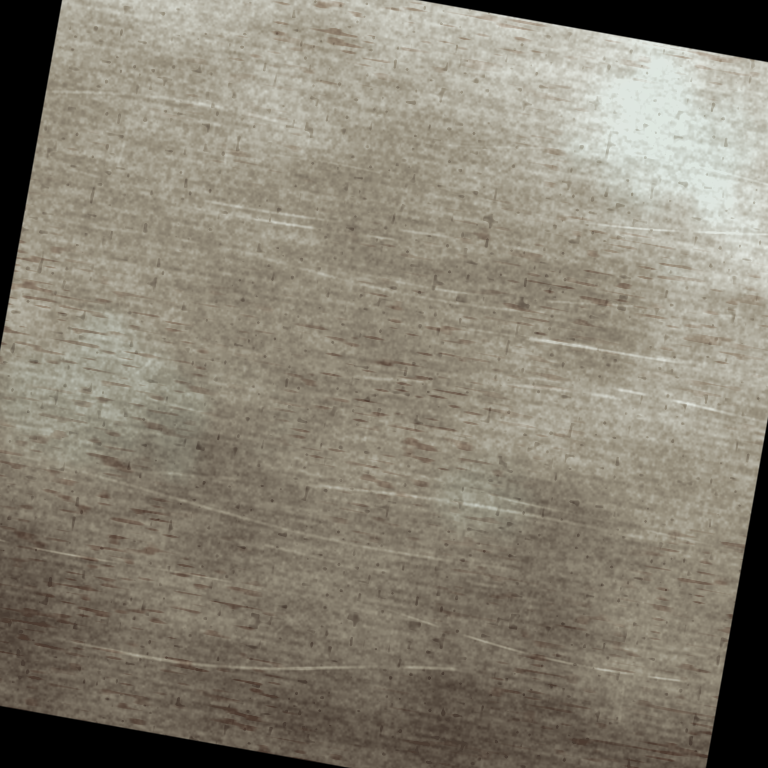
Reproduce this texture procedurally as a WebGL 1 fragment shader.

```glsl
precision highp float;

uniform vec2 u_resolution;

const float SHEET_ANGLE = 0.1755;
const float SHEET_HALF = 0.5;
const vec3 UMBER = vec3(0.40, 0.36, 0.31);
const vec3 TAUPE = vec3(0.59, 0.56, 0.49);
const vec3 CHALK = vec3(0.80, 0.80, 0.76);
const vec3 COOL_SHIFT = vec3(-0.014, 0.008, 0.012);

const float BASE_TONE = 0.46;
const vec2 TONE_SLOPE = vec2(0.10, 0.85);
const float CLOUD_AMOUNT = 0.85;
const float GRAIN_AMOUNT = 0.42;
const float STREAK_AMOUNT = 0.22;
const float DASH_AMOUNT = 0.30;
const float FLECK_AMOUNT = 0.30;
const float STAIN_AMOUNT = 0.26;
const float SCRATCH_AMOUNT = 0.42;
const float HAIR_AMOUNT = 0.13;
const int SCRATCHES = 22;
const int HAIRS = 14;

float hash(vec2 p) {
  return fract(sin(dot(p, vec2(12.9898, 78.233))) * 43758.5453);
}

float noise(vec2 p) {
  vec2 cell = floor(p);
  vec2 f = fract(p);
  f = f * f * (3.0 - 2.0 * f);
  float low = mix(hash(cell), hash(cell + vec2(1.0, 0.0)), f.x);
  float high = mix(hash(cell + vec2(0.0, 1.0)), hash(cell + 1.0), f.x);
  return mix(low, high, f.y);
}

float fbm(vec2 p) {
  float sum = 0.0;
  float weight = 0.5;
  for (int i = 0; i < 5; i++) {
    sum += weight * noise(p);
    p = p * 2.03 + 17.3;
    weight *= 0.5;
  }
  return sum;
}

// Soft line of the given half width, never thinner than a pixel
float stroke(float dist, float width, float pixel) {
  return 1.0 - smoothstep(0.0, width + pixel, dist);
}

// Ragged pale blot
float stain(vec2 p, vec2 centre, vec2 radius) {
  float reach = length((p - centre) / radius);
  return 1.0 - smoothstep(0.3, 1.1, reach + 1.5 * (fbm(p * 11.0 + 40.0) - 0.48));
}

// Long wavy scratches, in pairs that share a path
float scratches(vec2 p, float pixel) {
  float sum = 0.0;
  for (int i = 0; i < SCRATCHES; i++) {
    float id = float(i);
    float path = floor(id * 0.5);
    float level = mix(-0.38, 0.34, (path + hash(vec2(path, 3.1))) / float(SCRATCHES / 2));
    level += 0.03 * (hash(vec2(id, 5.7)) - 0.5);
    float tilt = 0.16 * (hash(vec2(path, 8.3)) - 0.5) + 0.04 * (hash(vec2(id, 2.9)) - 0.5);
    float wave = 0.012 * sin(p.x * mix(4.0, 10.0, hash(vec2(path, 6.1))) + path * 2.4);
    float middle = mix(-0.4, 0.4, hash(vec2(id, 9.4)));
    float span = mix(0.12, 0.5, hash(vec2(id, 1.7)));
    float wear = smoothstep(0.1, 0.8, noise(vec2(p.x * 28.0, id * 7.0)));
    float fade = 1.0 - smoothstep(0.3 * span, span, abs(p.x - middle));
    float width = mix(0.001, 0.0035, hash(vec2(id, 4.6)));
    float dist = abs(p.y - level - tilt * p.x - wave);
    sum += stroke(dist, width, pixel) * fade * wear * mix(0.35, 1.0, hash(vec2(id, 7.2)));
  }
  return min(sum, 1.0);
}

// Short faint scratches across the streaks
float hairs(vec2 p, float pixel) {
  float sum = 0.0;
  for (int i = 0; i < HAIRS; i++) {
    float id = float(i) + 50.0;
    vec2 start = vec2(hash(vec2(id, 1.3)), hash(vec2(id, 2.7))) - 0.5;
    float angle = mix(0.5, 1.7, hash(vec2(id, 3.9)));
    vec2 ray = vec2(cos(angle), sin(angle)) * mix(0.04, 0.12, hash(vec2(id, 5.1)));
    vec2 offset = p - start;
    float along = clamp(dot(offset, ray) / dot(ray, ray), 0.0, 1.0);
    sum += stroke(length(offset - ray * along), 0.002, pixel) * (1.0 - along);
  }
  return min(sum, 1.0);
}

void main() {
  float pixel = 1.0 / min(u_resolution.x, u_resolution.y);
  vec2 uv = gl_FragCoord.xy / u_resolution - 0.5;
  float c = cos(SHEET_ANGLE);
  float s = sin(SHEET_ANGLE);
  vec2 p = vec2(c * uv.x - s * uv.y, s * uv.x + c * uv.y);

  // Broad light and clouding
  float tone = BASE_TONE + dot(TONE_SLOPE, p);
  tone += CLOUD_AMOUNT * (fbm(p * vec2(4.5, 7.0) + 11.0) - 0.48);
  float pale = stain(p, vec2(0.32, 0.37), vec2(0.18, 0.14));
  pale += 0.8 * stain(p, vec2(-0.32, -0.07), vec2(0.20, 0.10));
  pale += 0.7 * stain(p, vec2(0.15, -0.11), vec2(0.09, 0.06));
  tone += STAIN_AMOUNT * pale;

  // Grain, streaks, dark dashes and flecks
  float grain = 0.6 * noise(p * vec2(170.0, 210.0) + 300.0) + 0.4 * noise(p * 330.0 + 700.0);
  tone += GRAIN_AMOUNT * (grain - 0.5);
  tone += STREAK_AMOUNT * (noise(p * vec2(14.0, 190.0) + 90.0) - 0.5);
  float patches = smoothstep(0.35, 0.65, fbm(p * 6.0 + 60.0));
  float dash = smoothstep(0.66, 0.92, noise(p * vec2(42.0, 230.0) + 150.0)) * patches;
  float fleck = smoothstep(0.84, 0.97, noise(p * 120.0 + 500.0));
  tone -= DASH_AMOUNT * dash + FLECK_AMOUNT * fleck;

  // Scratches
  tone += SCRATCH_AMOUNT * scratches(p, pixel) + HAIR_AMOUNT * hairs(p, pixel);

  // Colour ramp, then the dark surround
  tone = clamp(tone, -0.3, 1.2);
  vec3 colour = tone < 0.5 ? mix(UMBER, TAUPE, 2.0 * tone) : mix(TAUPE, CHALK, 2.0 * tone - 1.0);
  colour += COOL_SHIFT * (pale - 1.2 * dash);
  float border = max(abs(p.x), abs(p.y)) - SHEET_HALF;
  colour *= 1.0 - smoothstep(-pixel, pixel, border);
  gl_FragColor = vec4(colour, 1.0);
}
```
